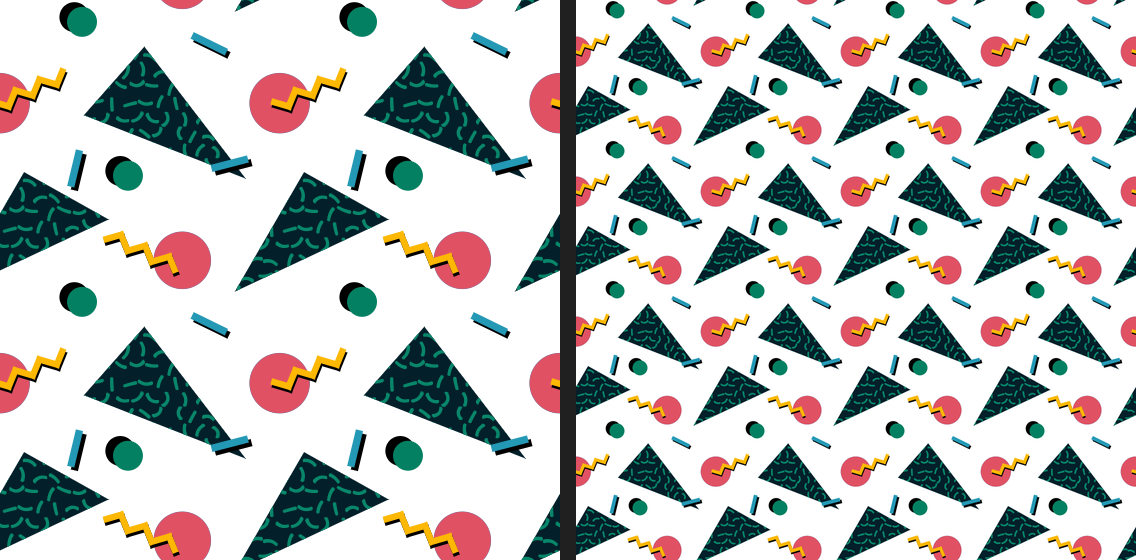
Left, the tile; right, the same tile 2 across and 2 down.
Give the GLSL for this pattern, as a Shadertoy shader.

```glsl
// Retro confetti: speckled triangles, red discs, shadowed dots, bars and zigzags.
// One square tile, 384 design units wide with y pointing down, repeats 2 x 2.
// Shapes are distance functions painted back to front and wrapped at tile edges.

const float TILE = 384.0;
const float REPEATS = 2.0;

const vec3 WHITE  = vec3(1.0);
const vec3 BLACK  = vec3(0.0);
const vec3 NAVY   = vec3(0.01, 0.12, 0.16);
const vec3 RED    = vec3(0.88, 0.32, 0.39);
const vec3 GREEN  = vec3(0.01, 0.50, 0.38);
const vec3 MINT   = vec3(0.03, 0.53, 0.42);
const vec3 BLUE   = vec3(0.14, 0.60, 0.71);
const vec3 YELLOW = vec3(0.99, 0.72, 0.01);
const vec3 RIM    = vec3(0.45, 0.45, 0.65);

vec3 hash3(vec2 cell) {
    vec3 h = fract(cell.xyx * vec3(0.1031, 0.1030, 0.0973));
    h += dot(h, h.yxz + 33.33);
    return fract((h.xxy + h.yzz) * h.zyx);
}

// Copy of p that lies nearest to the given centre on the repeating tile
vec2 wrapNear(vec2 p, vec2 centre) {
    return centre + mod(p - centre + 0.5 * TILE, TILE) - 0.5 * TILE;
}

float disc(vec2 p, vec2 centre, float radius) {
    return length(p - centre) - radius;
}

// Square-ended stroke from a to b
float stroke(vec2 p, vec2 a, vec2 b, float halfWidth) {
    vec2 along = normalize(b - a);
    vec2 q = p - 0.5 * (a + b);
    q = abs(vec2(dot(q, along), dot(q, vec2(-along.y, along.x))));
    q -= vec2(0.5 * length(b - a), halfWidth);
    return length(max(q, 0.0)) + min(max(q.x, q.y), 0.0);
}

float edge(vec2 p, vec2 a, vec2 b) {
    vec2 e = normalize(b - a);
    return dot(p - a, vec2(-e.y, e.x));
}

float triangle(vec2 p, vec2 a, vec2 b, vec2 c) {
    return max(edge(p, a, b), max(edge(p, b, c), edge(p, c, a)));
}

// Six alternating strokes; slope is +1 to climb, -1 to descend
float zigzag(vec2 p, vec2 start, float slope) {
    const float HALF_WIDTH = 4.4;
    float d = 1e5;
    for (int i = 0; i < 6; i++) {
        vec2 leg = (i % 2 == 0 ? vec2(24.0, 7.0) : vec2(9.0, -22.0)) * vec2(1.0, slope);
        vec2 overlap = HALF_WIDTH * normalize(leg);
        vec2 a = start - overlap * float(i > 0);
        vec2 b = start + leg + overlap * float(i < 5);
        d = min(d, stroke(p, a, b, HALF_WIDTH));
        start += leg;
    }
    return d;
}

// Bent, tapered dashes on a staggered, jittered grid
float squiggles(vec2 p) {
    const float CELL = 22.0;
    float d = 1e5;
    for (int j = -1; j <= 1; j++)
    for (int i = -1; i <= 1; i++) {
        float row = floor(p.y / CELL) + float(j);
        float shift = 0.5 * mod(row, 2.0);
        vec2 cell = vec2(floor(p.x / CELL - shift) + float(i), row);
        vec3 h = hash3(cell + 57.0);
        vec3 k = hash3(cell + 131.0);
        vec2 q = p - (cell + vec2(0.5 + shift, 0.5)) * CELL - (h.xy - 0.5) * 6.0;
        float angle = 0.8 + 1.57 * mod(cell.x + row, 2.0) + (h.z - 0.5) * 1.5;
        q = mat2(cos(angle), -sin(angle), sin(angle), cos(angle)) * q;
        float bend = (k.x - 0.5) * 0.13;
        float reach = mix(6.5, 8.5, k.y);
        float x = clamp(q.x, -reach, reach);
        float steepness = length(vec2(1.0, 2.0 * bend * x));
        float radius = 2.3 + 0.5 * (k.z - 0.5) * x / reach;
        d = min(d, length(vec2(q.x - x, (q.y - bend * x * x) / steepness)) - radius);
    }
    return d;
}

void paint(inout vec3 colour, vec3 ink, float d, float pixel) {
    colour = mix(colour, ink, clamp(0.5 - d / pixel, 0.0, 1.0));
}

void paintDisc(inout vec3 colour, vec2 p, vec2 centre, float radius, float pixel) {
    float d = disc(wrapNear(p, centre), centre, radius);
    paint(colour, RIM, d, pixel);
    paint(colour, RED, d + 0.5, pixel);
}

void paintTriangle(inout vec3 colour, vec2 p, vec2 a, vec2 b, vec2 c, float pixel) {
    vec2 q = wrapNear(p, (a + b + c) / 3.0);
    float d = triangle(q, a, b, c);
    paint(colour, NAVY, d, pixel);
    paint(colour, MINT, max(d, squiggles(q - a)), pixel);
}

void paintDot(inout vec3 colour, vec2 p, vec2 centre, float pixel) {
    vec2 q = wrapNear(p, centre);
    paint(colour, BLACK, disc(q, centre - vec2(10.5, 6.5), 20.5), pixel);
    paint(colour, GREEN, disc(q, centre, 20.5), pixel);
}

void paintBar(inout vec3 colour, vec2 p, vec2 centre, vec2 arm, vec2 shadow, float pixel) {
    vec2 q = wrapNear(p, centre) - centre;
    paint(colour, BLACK, stroke(q - shadow, -arm, arm, 5.0), pixel);
    paint(colour, BLUE, stroke(q, -arm, arm, 5.0), pixel);
}

void paintZigzag(inout vec3 colour, vec2 p, vec2 start, float slope, float pixel) {
    vec2 q = wrapNear(p, start + vec2(49.5, -22.5 * slope));
    paint(colour, BLACK, zigzag(q - vec2(1.5, 4.0), start, slope), pixel);
    paint(colour, YELLOW, zigzag(q, start, slope), pixel);
}

void mainImage(out vec4 fragColor, in vec2 fragCoord) {
    vec2 uv = fragCoord / iResolution.xy;
    vec2 p = vec2(uv.x, 1.0 - uv.y) * REPEATS * TILE;
    float pixel = REPEATS * TILE / iResolution.y;
    vec3 colour = WHITE;

    paintDisc(colour, p, vec2(-0.5, 141.5), 41.5, pixel);
    paintDisc(colour, p, vec2(250.0, 357.0), 39.5, pixel);
    paintTriangle(colour, p, vec2(198, 64), vec2(115, 158), vec2(337, 245), pixel);
    paintTriangle(colour, p, vec2(33, 236), vec2(-62, 400), vec2(149, 301), pixel);
    paintDot(colour, p, vec2(112.5, 30.0), pixel);
    paintDot(colour, p, vec2(175.5, 241.0), pixel);
    paintBar(colour, p, vec2(287, 60), vec2(23.5, 11.5), vec2(3.5, 4.5), pixel);
    paintBar(colour, p, vec2(315, 224.5), vec2(25.0, -6.5), vec2(5.0), pixel);
    paintBar(colour, p, vec2(103, 231), vec2(6.0, -25.0), vec2(5.0), pixel);
    paintZigzag(colour, p, vec2(-12, 139), 1.0, pixel);
    paintZigzag(colour, p, vec2(142, 329), -1.0, pixel);

    fragColor = vec4(colour, 1.0);
}
```
